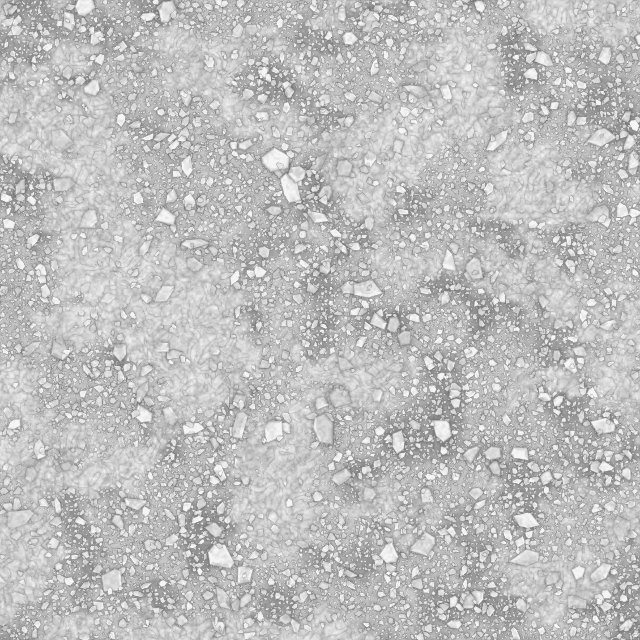
Write a Shadertoy shader that draws this texture map.

```glsl
// Pale crushed gravel: angular stones of several sizes, half sunk in sand.
// Each layer scatters convex polygons with bevelled facets and soft contact
// shade on a jittered grid; layered noise makes the sand and fine grain.

vec3 hash3(vec3 p) {
    p = fract(p * vec3(0.1031, 0.1030, 0.0973));
    p += dot(p, p.yxz + 33.33);
    return fract((p.xxy + p.yxx) * p.zyx);
}

float noise(vec2 p) {
    vec2 i = floor(p), f = fract(p);
    f = f * f * (3.0 - 2.0 * f);
    float a = hash3(vec3(i, 3.0)).x;
    float b = hash3(vec3(i + vec2(1, 0), 3.0)).x;
    float c = hash3(vec3(i + vec2(0, 1), 3.0)).x;
    float d = hash3(vec3(i + vec2(1, 1), 3.0)).x;
    return mix(mix(a, b, f.x), mix(c, d, f.x), f.y);
}

float fbm(vec2 p) {
    float sum = 0.0, amp = 0.5;
    for (int i = 0; i < 5; i++) {
        sum += amp * noise(p);
        p = mat2(1.6, 1.2, -1.2, 1.6) * p + 7.3;
        amp *= 0.5;
    }
    return sum / 0.97;
}

// Paints one layer of stones over tone; show fades those under the sand.
void addStones(inout float tone, vec2 uv, float cells, float density, float show, float seed) {
    vec2 grid = uv * cells;
    float pixel = cells / iResolution.y;
    float grain = (noise(uv * 170.0 + seed) - 0.5) * 0.07;
    for (int n = 0; n < 9; n++) {
        vec2 cell = floor(grid) + vec2(n % 3 - 1, n / 3 - 1);
        vec3 place = hash3(vec3(cell, seed));
        if (place.x > density) continue;
        vec3 form = hash3(vec3(cell, seed + 7.0));

        // Turn and stretch the stone
        vec2 q = grid - cell - 0.2 - 0.6 * place.yz;
        float turn = form.x * 6.2832;
        q = mat2(cos(turn), -sin(turn), sin(turn), cos(turn)) * q;
        q.y *= 1.0 + 0.9 * form.y;
        float size = mix(0.3, 0.62, form.z * form.z);

        // Convex outline; the nearest side gives the facet its light
        float d = -1.0, facet = 0.0;
        for (int k = 0; k < 6; k++) {
            vec3 side = hash3(vec3(cell, seed + 20.0 + float(k)));
            float angle = (float(k) + 0.8 * side.x) * 1.0472;
            float plane = dot(q, vec2(cos(angle), sin(angle))) - size * (0.55 + 0.45 * side.y);
            if (plane > d) { d = plane; facet = side.z - 0.55; }
        }

        // Contact shade, then the body with bevel and dark rim
        tone *= 1.0 - 0.24 * show * exp(-max(d, 0.0) * 13.0);
        float crease = -size * (0.15 + 0.3 * form.y);
        float body = 0.83 + 0.13 * fract(place.x * 37.0) + grain;
        body += 0.2 * facet * smoothstep(crease - pixel, crease + pixel, d);
        body -= 0.17 * smoothstep(-0.07, 0.01, d);
        tone = mix(tone, body, show * (1.0 - smoothstep(-pixel, pixel, d)));
    }
}

void mainImage(out vec4 fragColor, in vec2 fragCoord) {
    vec2 uv = fragCoord / iResolution.y;

    // Sand drifts with ragged borders
    float drift = fbm(uv * vec2(7.0, 10.0) + 4.0) + 0.16 * (noise(uv * 65.0) - 0.5);
    float sand = smoothstep(0.46, 0.62, drift);

    // Dark hollows filled with grit
    float tone = 0.76 - 0.16 * smoothstep(0.45, 0.7, fbm(uv * 16.0 + 30.0));
    addStones(tone, uv, 150.0, 0.85, 0.9, 11.0);
    addStones(tone, uv, 88.0, 0.7, 0.95, 53.0);

    // Scratchy sand surface
    float vein = abs(noise(uv * 115.0 + 3.0 * noise(uv * 42.0)) - 0.5) * 2.0;
    float sandTone = 0.89 - 0.15 * pow(1.0 - vein, 3.0) + 0.1 * (noise(uv * 210.0) - 0.5);
    tone = mix(tone, sandTone, sand * 0.85);

    // Larger stones, partly buried, and loose chips on top
    float show = 1.0 - 0.7 * sand * smoothstep(0.25, 0.6, noise(uv * 38.0 + 9.0));
    addStones(tone, uv, 50.0, 0.55, show, 97.0);
    addStones(tone, uv, 25.0, 0.24, mix(show, 1.0, 0.5), 139.0);
    addStones(tone, uv, 72.0, 0.16, show, 181.0);

    // Fine grain over everything
    tone += 0.09 * (noise(uv * 270.0 + 50.0) - 0.5);
    tone += 0.06 * (fbm(uv * 30.0) - 0.5);
    fragColor = vec4(vec3(clamp(tone, 0.48, 0.96)), 1.0);
}
```
